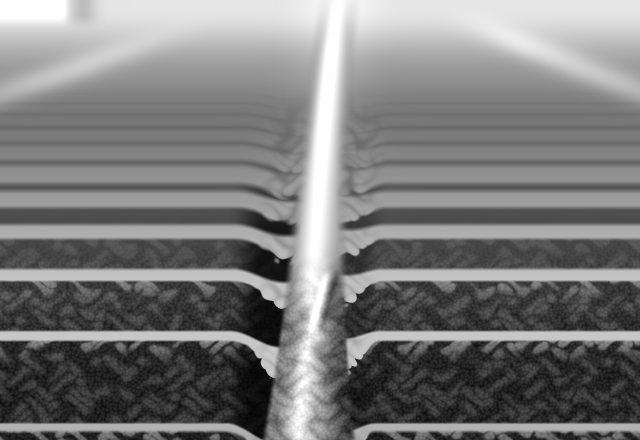
Reproduce this texture procedurally as a WebGL 2 fragment shader.

```glsl
#version 300 es
precision highp float;
// A steel grating seen at a low angle: bars receding past a bright central rib into pale haze.
uniform vec2 u_resolution;
out vec4 fragColor;

vec2 hash2(vec2 p) {
  vec3 h = fract(p.xyx * vec3(0.1031, 0.1030, 0.0973));
  h += dot(h, h.yzx + 33.33);
  return fract((h.xx + h.yz) * h.zy);
}

// Distance to the nearest scattered feature point.
float cellular(vec2 p) {
  vec2 cell = floor(p), f = fract(p);
  float nearest = 2.0;
  for (int j = -1; j <= 1; j++)
    for (int i = -1; i <= 1; i++) {
      vec2 o = vec2(i, j);
      nearest = min(nearest, length(o + hash2(cell + o) - f));
    }
  return nearest;
}

float bell(float x, float width) {
  return exp(-x * x / (width * width));
}

float ribAxis(float y) { return 0.702 + 0.04 * y + 0.03 * y * y * y; }
float ribHalfWidth(float y) { return 0.036 + 0.066 * (1.0 - y) * (1.0 - y); }

// Depth below the horizon of the top edge of bar k.
float barDepth(float k) { return 1.0 / (0.96 + 0.2419 * k); }

float bars(vec2 p, float rust, float grain) {
  float side = p.x - ribAxis(p.y);
  float reach = abs(side);
  float left = step(side, 0.0);

  // Bar tops sag where they meet the rib.
  float sag = smoothstep(mix(0.15, 0.19, left), 0.075, reach) * mix(0.02, 0.042, left);
  float depth = 1.0758 - p.y;
  depth -= sag * depth;
  float k = ceil((1.0 / depth - 0.96) / 0.2419);
  float below = depth - barDepth(k);
  float gap = barDepth(k - 1.0) - depth;
  float pitch = below + gap;

  // Lit top edge, blurred away from the focal plane.
  float weld = smoothstep(0.15, 0.075, reach);
  float blur = min(0.003 + 0.0016 * abs(k - 1.5), pitch * 0.25);
  float thick = min(0.015 + 0.0035 * k, pitch * 0.55);
  thick += weld * pitch * (0.08 + 0.22 * rust);
  float lit = max(1.0 - smoothstep(thick - blur, thick + blur, below),
                  1.0 - smoothstep(0.0, 2.0 * blur, gap));
  float edge = mix(0.78, 0.53, smoothstep(0.3, 0.7, p.y));
  edge -= 0.16 * weld * (1.0 - rust) + 0.1 * smoothstep(0.1, 0.0, p.y);

  // Dark face with pitting, worn patches and a pocket of shadow by the rib.
  float focus = smoothstep(0.52, 0.3, p.y);
  float face = mix(0.1, 0.36, smoothstep(0.1, 0.68, p.y));
  face += focus * (0.13 * (grain - 0.45) + 0.14 * rust * rust);
  face += focus * 0.22 * smoothstep(0.5, 0.9, rust) * smoothstep(0.07, 0.015, below);
  float pocket = left * smoothstep(0.21, 0.12, reach) + (1.0 - left) * 0.4 * smoothstep(0.16, 0.1, reach);
  face *= 1.0 - 0.75 * pocket * smoothstep(0.68, 0.45, p.y);
  return mix(face, edge, lit);
}

float haze(vec2 p) {
  float tone = 0.42 + 0.2 * smoothstep(0.7, 0.88, p.y) + 0.28 * smoothstep(0.84, 0.98, p.y);
  // Blurred side ribs converging on the horizon.
  float leftRib = bell(p.y - 0.782 - 0.351 * p.x, 0.032) * smoothstep(0.5, 0.15, p.x);
  float rightRib = bell(p.y - 0.79 + 0.409 * (p.x - 1.4545), 0.034) * smoothstep(0.98, 1.2, p.x);
  tone += 0.2 * (leftRib + rightRib) * smoothstep(1.02, 0.88, p.y);
  // Pale block and dim gap in the far corner.
  float top = smoothstep(0.93, 0.97, p.y);
  tone += 0.15 * top * smoothstep(0.165, 0.14, p.x);
  return tone - 0.16 * top * bell(p.x - 0.19, 0.03);
}

float rib(vec2 p, float s, float rust, float grain) {
  float near = smoothstep(0.48, 0.22, p.y);
  float body = mix(0.72, 0.52, near) - 0.13 * s * s;
  body += near * (0.2 * (rust - 0.4) + 0.12 * (grain - 0.5));
  body -= 0.22 * near * smoothstep(0.2, 0.8, s);
  float wander = 0.12 * sin(p.y * 17.0) + 0.06 * sin(p.y * 41.0);
  body += mix(0.3, 0.36, near) * bell(s + 0.12 + wander * near, mix(0.6, 0.3, near));
  // Bright crease slanting over the crown, with its shadow.
  float crease = p.x - 0.71 - 0.28 * (p.y - 0.26);
  float span = smoothstep(0.22, 0.28, p.y) * smoothstep(0.4, 0.35, p.y);
  return body + span * (0.3 * bell(crease, 0.009) - 0.25 * bell(crease - 0.022, 0.01));
}

void main() {
  vec2 p = gl_FragCoord.xy / u_resolution * vec2(1.4545, 1.0);
  float rust = 1.0 - smoothstep(0.1, 0.85, cellular(p * vec2(22.0, 30.0) + 0.4 * sin(p.yx * 70.0)));
  float grain = 1.0 - cellular(p * 130.0);

  float tone = mix(bars(p, rust, grain), haze(p), smoothstep(0.58, 0.83, p.y));

  float s = (p.x - ribAxis(p.y)) / ribHalfWidth(p.y);
  float soft = mix(0.08, 0.55, smoothstep(0.2, 0.75, p.y));
  float cover = 1.0 - smoothstep(1.0 - soft, 1.0 + soft, abs(s));
  tone = mix(tone, rib(p, s, rust, grain), cover * smoothstep(1.05, 0.88, p.y));
  tone += 0.08 * bell(s, 2.2) * smoothstep(0.4, 0.8, p.y);

  fragColor = vec4(vec3(clamp(tone, 0.0, 1.0)), 1.0);
}
```
